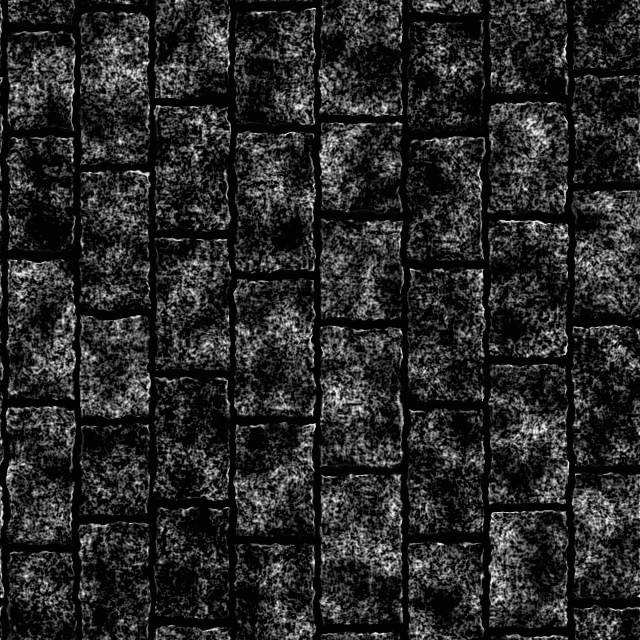
Write a WebGL 2 fragment shader that draws this texture.

```glsl
#version 300 es
precision highp float;
// Worn black stone pavers: eight uneven columns of five bricks each, staggered.
// Each column spaces its joints by a mean shift plus one sine wave, then gradient
// noise roughens the edges, pits the faces and breaks up the bright rims.

uniform vec2 u_resolution;
out vec4 outColor;

const float TAU = 6.2831853;
const int COLS = 8;
const float ROWS = 5.0;

// Left edge of each column, closed by the wrapped first edge
const float EDGES[9] = float[9](0.008, 0.121, 0.238, 0.363, 0.496, 0.633, 0.760, 0.892, 1.008);

// Per column: joint shift, cosine swell, sine swell, extra brightness
const vec4 COLUMNS[8] = vec4[8](
  vec4( 0.028,  0.016, -0.026, -0.01), vec4( 0.047, -0.033,  0.027,  0.02),
  vec4(-0.026, -0.002, -0.015, -0.03), vec4( 0.028, -0.019, -0.023,  0.02),
  vec4(-0.051,  0.034,  0.027,  0.02), vec4( 0.025,  0.001, -0.016, -0.04),
  vec4(-0.033,  0.020, -0.020,  0.03), vec4( 0.117, -0.002, -0.027, -0.01));

const vec2 HALF_GAP = vec2(0.0055, 0.0070);  // half the groove width, across and down
const float WARP = 0.006;                    // bend of the grooves
const float ROUGHNESS = 0.007;               // chipping of brick edges
const float RIM_WIDTH = 0.0045;
const vec4 RIM_LIGHT = vec4(0.20, 0.50, 0.58, 0.08);  // left, right, top, bottom
const float GROOVE_SHADE = 0.012;
const float FACE_SHADE = 0.155;              // mean face brightness
const float TONE_RANGE = 0.14;               // brightness spread between bricks
const float PATCH_GAIN = 0.42;
const float GRAIN_GAIN = 0.95;

vec2 hash2(vec2 p) {
  vec3 h = fract(p.xyx * vec3(0.1031, 0.1030, 0.0973));
  h += dot(h, h.yzx + 33.33);
  return fract((h.xx + h.yz) * h.zy);
}

float corner(vec2 cell, vec2 offset, vec2 f) {
  float angle = TAU * hash2(cell + offset).x;
  return dot(vec2(cos(angle), sin(angle)), f - offset);
}

// Gradient noise, roughly -0.7 to 0.7
float noise(vec2 p) {
  vec2 cell = floor(p), f = p - cell;
  vec2 w = f * f * f * (f * (f * 6.0 - 15.0) + 10.0);
  float low = mix(corner(cell, vec2(0, 0), f), corner(cell, vec2(1, 0), f), w.x);
  float high = mix(corner(cell, vec2(0, 1), f), corner(cell, vec2(1, 1), f), w.x);
  return mix(low, high, w.y);
}

// Height of a column's k-th joint, measured downward
float joint(int col, int k) {
  vec4 c = COLUMNS[col];
  float row = float(k) / ROWS;
  return row + c.x + c.y * cos(TAU * row) + c.z * sin(TAU * row);
}

void main() {
  vec2 uv = gl_FragCoord.xy / u_resolution;
  float soft = 0.8 / min(u_resolution.x, u_resolution.y);

  // Slightly bent grid, y pointing down, wrapped across the seam
  vec2 p = vec2(uv.x, 1.0 - uv.y);
  p += WARP * vec2(noise(p * 22.0 + 7.0), noise(p * 20.0 + 31.0));
  p.x = fract(p.x - EDGES[0]) + EDGES[0];

  // Which brick
  int col = 0;
  for (int i = 1; i < COLS; i++) if (p.x >= EDGES[i]) col = i;
  int row = -2;
  for (int k = -1; k <= 6; k++) if (p.y >= joint(col, k)) row = k;
  vec2 id = vec2(float(col), mod(float(row), ROWS));
  vec2 seed = hash2(id * 3.7 + 11.3);
  vec2 q = p + 3.0 * seed + 1.0;

  // Distances inward from left, right, top and bottom edges
  vec4 inset = vec4(p.x - EDGES[col], EDGES[col + 1] - p.x,
                    p.y - joint(col, row), joint(col, row + 1) - p.y);
  inset -= HALF_GAP.xxyy;
  inset += ROUGHNESS * (noise(q * 42.0) * 0.6 + noise(q * 110.0) * 0.5);
  float inner = min(min(inset.x, inset.y), min(inset.z, inset.w));
  float face = smoothstep(-soft, soft, inner);

  // Stained patches and fine pitted grain
  float patches = noise(q * 14.0) + 0.6 * noise(q.yx * 33.0 + 5.0);
  float grain = 0.35 * noise(q * 64.0) + 0.50 * noise(q.yx * 137.0 + 3.0)
              + 0.48 * noise(q * 263.0 + 9.0);
  float shade = FACE_SHADE + COLUMNS[col].w + TONE_RANGE * (seed.x - 0.5);
  shade += PATCH_GAIN * patches;
  shade += GRAIN_GAIN * grain * (1.0 + 0.8 * patches);

  // Pale crystals gathered in a few clusters
  float cluster = smoothstep(0.18, 0.42, noise(q * 17.0 + 40.0));
  shade += 0.9 * cluster * max(noise(q * 120.0 + 17.0) - 0.05, 0.0);
  shade -= 0.10 * (1.0 - smoothstep(0.0, 0.016, inset.w));

  // Broken light rims, strongest on the top and right
  vec4 band = 1.0 - smoothstep(vec4(0.001), vec4(RIM_WIDTH), inset);
  vec4 lit = band * RIM_LIGHT;
  float wear = smoothstep(-0.22, 0.38, noise(q * 36.0 + 2.0) + 0.6 * noise(q * 125.0));
  float rim = wear * max(max(lit.x, lit.y), max(lit.z, lit.w));

  shade = clamp(max(shade, GROOVE_SHADE) + rim, 0.0, 0.9);
  outColor = vec4(vec3(mix(GROOVE_SHADE, shade, face)), 1.0);
}
```
